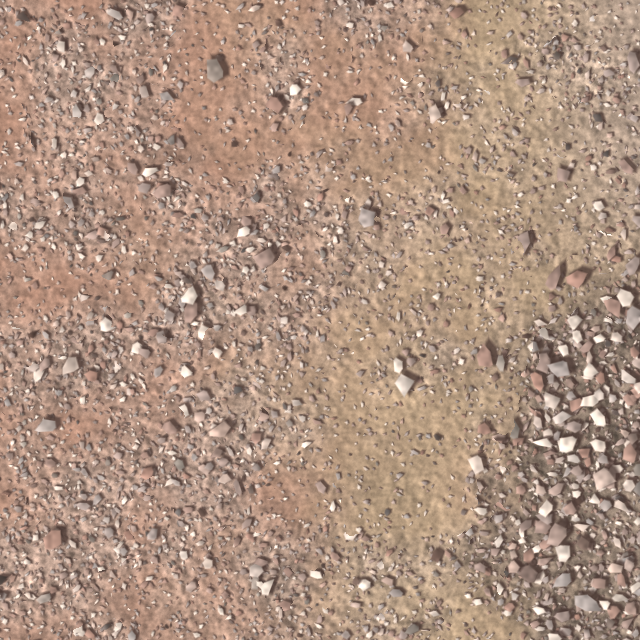
A Shadertoy shader for this texture:

```glsl
// Sunlit dry soil in rust and tan patches, strewn with grit, pebbles and a bank of gravel.
#define RUST_SOIL   vec3(0.71, 0.55, 0.47)
#define TAN_SOIL    vec3(0.71, 0.61, 0.50)
#define GREY_SOIL   vec3(0.69, 0.61, 0.56)
#define RUST_STONE  vec3(0.68, 0.53, 0.47)
#define GREY_STONE  vec3(0.69, 0.65, 0.63)
#define PALE_STONE  vec3(0.95, 0.88, 0.82)
#define SHADOW_TINT vec3(0.29, 0.22, 0.20)
#define SHADOW_DIR  vec2(0.83, 0.55)
#define SOFTNESS    0.0019
#define GRIT        0.68
#define MOTTLE      0.42

// Three random values per point, without sine
vec3 hash3(vec2 p) {
    vec3 q = fract(p.xyx * vec3(0.1031, 0.1030, 0.0973));
    q += dot(q, q.yxz + 33.33);
    return fract((q.xxy + q.yzz) * q.zyx);
}

float noise(vec2 p) {
    vec2 cell = floor(p), f = fract(p);
    f = f * f * (3.0 - 2.0 * f);
    float low  = mix(hash3(cell).x, hash3(cell + vec2(1, 0)).x, f.x);
    float high = mix(hash3(cell + vec2(0, 1)).x, hash3(cell + vec2(1, 1)).x, f.x);
    return mix(low, high, f.y);
}

float fbm(vec2 p) {
    float sum = 0.0, amp = 0.5;
    for (int i = 0; i < 4; i++) {
        sum += amp * noise(p);
        p = mat2(1.6, 1.2, -1.2, 1.6) * p + 7.3;
        amp *= 0.5;
    }
    return sum / 0.9375;
}

// Distance to an irregular six-sided outline of unit radius
float stoneDistance(vec2 q, vec2 id) {
    float d = -1.0;
    for (int k = 0; k < 6; k++) {
        vec3 h = hash3(id + float(k) * 5.7);
        float a = 1.047 * (float(k) + 0.8 * h.x);
        d = max(d, dot(q, vec2(cos(a), sin(a))) - mix(0.62, 1.05, h.y));
    }
    return d;
}

// Lays one size class of stones, each with its own shadow, over the ground
vec3 addStones(vec3 color, vec2 p, float cells, float cover, float seed) {
    vec2 home = floor(p * cells);
    for (int j = -1; j <= 1; j++)
    for (int i = -1; i <= 1; i++) {
        vec2 id = home + vec2(i, j) + seed;
        vec3 place = hash3(id), look = hash3(id + 41.7), form = hash3(id + 83.1);
        if (place.z > cover) continue;

        float radius = mix(0.24, 0.48, form.x * form.x) / cells;
        vec2 q = (p - (home + vec2(i, j) + place.xy) / cells) / radius;
        if (dot(q, q) > 9.0) continue;

        // Turned and stretched frame of the stone
        float a = form.y * 6.283;
        mat2 turn = mat2(cos(a), sin(a), -sin(a), cos(a));
        vec2 stretch = vec2(mix(0.75, 1.0, form.z), mix(1.5, 1.0, form.z));
        float soft = SOFTNESS / radius;
        float bodyDist = stoneDistance(turn * q * stretch, id);
        float shadowDist = stoneDistance(turn * (q - 0.6 * SHADOW_DIR) * stretch, id);

        float shade = 1.0 - smoothstep(-soft, soft + 0.25, shadowDist);
        color = mix(color, SHADOW_TINT, 0.78 * shade);

        // Rounded facet lighting and mineral colour
        vec3 stone = mix(RUST_STONE, GREY_STONE, look.x);
        stone = mix(stone, PALE_STONE, smoothstep(0.4, 0.95, look.y));
        stone *= mix(0.55, 1.0, smoothstep(0.0, 0.15, look.z));
        stone *= 1.03 - 0.2 * dot(q, SHADOW_DIR);
        stone *= 0.84 + 0.32 * noise(p * 130.0 + seed);
        color = mix(color, stone, 1.0 - smoothstep(-soft, soft, bodyDist));
    }
    return color;
}

void mainImage(out vec4 fragColor, in vec2 fragCoord) {
    vec2 p = fragCoord / iResolution.y;

    // Where the ground is stony
    float blotches = fbm(p * 5.0 + 3.0);
    float drift = fbm(p * 9.0 + 21.0);
    float bank = smoothstep(-0.06, 0.1, p.x - 0.74 - 0.2 * p.y + 0.3 * (drift - 0.5))
               * (1.0 - smoothstep(0.48, 0.66, p.y));
    float left = 1.0 - smoothstep(0.1, 0.6, p.x + 0.5 * (blotches - 0.5));
    float stony = clamp(0.22 + 0.45 * left + 2.6 * (drift - 0.5), 0.0, 1.0);
    stony = max(stony, bank);

    // Soil colours: rust to the upper left, tan in the middle, grey where stony
    float rust = 1.0 - smoothstep(0.15, 0.85, p.x - 0.2 * (p.y - 0.5) + 0.7 * (blotches - 0.5));
    vec3 color = mix(TAN_SOIL, RUST_SOIL, rust);
    float grey = max(0.65 * stony, 0.7 * smoothstep(0.75, 1.0, p.x) * smoothstep(0.4, 0.8, p.y));
    color = mix(color, GREY_SOIL, grey);

    // Broad light and dark mottling, heavier on stony ground
    float mottle = 0.55 * (fbm(p * 17.0 + 9.0) - 0.5) + 0.9 * (fbm(p * 48.0 + 31.0) - 0.5);
    color *= 1.02 + MOTTLE * mix(0.6, 1.3, stony) * mottle;
    color *= 1.0 - 0.22 * bank;

    // Fine grit as slanted relief
    float relief = fbm(p * 95.0 + 0.35 * SHADOW_DIR) - fbm(p * 95.0 - 0.35 * SHADOW_DIR);
    float speckle = noise(p * 210.0) - 0.5;
    color *= 1.0 + GRIT * mix(0.55, 1.0, stony) * (relief + 0.3 * speckle);

    // Stones from grit to pebbles
    float heap = stony * stony;
    color = addStones(color, p, 135.0, mix(0.14, 0.42, stony), 11.0);
    color = addStones(color, p, 78.0, mix(0.06, 0.46, stony), 137.0);
    color = addStones(color, p, 45.0, 0.03 + 0.34 * heap + 0.4 * bank, 263.0);
    color = addStones(color, p, 27.0, 0.02 + 0.17 * heap + 0.55 * bank, 391.0);

    fragColor = vec4(clamp(color, 0.0, 1.0), 1.0);
}
```
